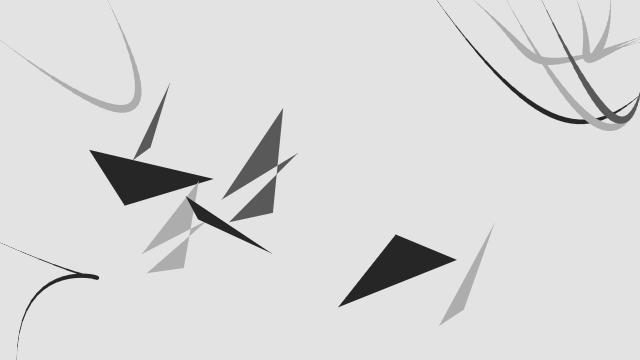
Give the GLSL for this background, as a Shadertoy shader.

```glsl
const float RIBBON_STEPS = 28.0;
const vec3 PAPER = vec3(0.89);

vec3 hash3(float n) {
    vec3 q = fract(n * vec3(0.1031, 0.1030, 0.0973));
    q += dot(q, q.yzx + 33.33);
    return fract((q.xxy + q.yzz) * q.zyx);
}

vec2 rotate(vec2 p, float angle) {
    float c = cos(angle), s = sin(angle);
    return mat2(c, s, -s, c) * p;
}

float segmentDistance(vec2 p, vec2 a, vec2 b) {
    vec2 ab = b - a;
    float t = clamp(dot(p - a, ab) / max(dot(ab, ab), 1e-9), 0.0, 1.0);
    return length(p - a - ab * t);
}

// Signed distance with even-odd filling, so crossing edges make bow ties
float polygonDistance(vec2 p, vec2 v[5]) {
    float d = 1e5, side = 1.0;
    for (int i = 0; i < 5; i++) {
        vec2 a = v[i], b = v[(i + 1) % 5];
        d = min(d, segmentDistance(p, a, b));
        if ((a.y > p.y) != (b.y > p.y)) {
            float crossing = a.x + (p.y - a.y) * (b.x - a.x) / (b.y - a.y);
            if (p.x < crossing) side = -side;
        }
    }
    return side * d;
}

vec2 bezier(vec2 a, vec2 b, vec2 c, vec2 d, float t) {
    float s = 1.0 - t;
    return s * s * s * a + 3.0 * s * s * t * b + 3.0 * s * t * t * c + t * t * t * d;
}

// Curved stroke, widest midway and pointed at both ends
float ribbonDistance(vec2 p, vec2 a, vec2 b, vec2 c, vec2 d, float halfWidth) {
    float nearest = 1e5;
    vec2 from = a;
    for (float i = 1.0; i <= RIBBON_STEPS; i++) {
        float t = i / RIBBON_STEPS;
        vec2 to = bezier(a, b, c, d, t);
        float m = t - 0.5 / RIBBON_STEPS;
        float taper = pow(4.0 * m * (1.0 - m), 1.5);
        nearest = min(nearest, segmentDistance(p, from, to) - halfWidth * taper);
        from = to;
    }
    return nearest;
}

float shardDistance(vec2 p, int i) {
    vec2 wide[5] = vec2[5](vec2(-0.16, -0.12), vec2(-0.01, 0.10), vec2(0.17, 0.04),
                           vec2(0.17, 0.04), vec2(0.17, 0.04));
    vec2 bowTie[5] = vec2[5](vec2(0.08, 0.20), vec2(-0.10, -0.06), vec2(0.12, 0.07),
                             vec2(-0.08, -0.125), vec2(0.046, -0.10));
    vec2 sliver[5] = vec2[5](vec2(0.065, 0.18), vec2(0.0, -0.065), vec2(-0.065, -0.116),
                             vec2(-0.065, -0.116), vec2(-0.065, -0.116));
    bool isWide = i % 6 == 0, isSliver = i % 2 == 1;

    // Shards swing around a falling diagonal
    float n = float(i);
    float swing = sin(2.1 * n - 0.2);
    vec2 center = vec2(0.4 + 0.0195 * n * n, 0.54 - 0.044 * n + 0.15 * swing);
    if (isSliver) center.x += 0.00013 * n * n * n * n * n;

    float turn = isWide ? 2.45 - 0.41 * n : 2.9 * min(abs(swing) - 0.75, 0.0);
    turn += 0.2 * (hash3(n + 5.0).x - 0.5);
    float size = isWide ? 0.97 : min(0.65 + 0.08 * n, 1.0);

    vec2 q = rotate(p - center, -turn) / size;
    if (isWide) return size * polygonDistance(q, wide);
    if (isSliver) return size * polygonDistance(q, sliver);
    return size * polygonDistance(q, bowTie);
}

// Strokes hang from the top edge and leave through the right edge
float hangingRibbon(vec2 p, float n, float right) {
    vec3 h = hash3(n + 11.0);
    float loose = min(n, 1.0);
    vec2 start = vec2(right - 0.572 + 0.098 * n, 1.01);
    vec2 dip = vec2(right - 0.28 + 0.05 * n + 0.1 * loose * (h.x - 0.5),
                    0.6 + 0.25 * loose * h.y);
    vec2 bend = dip + vec2(0.14 - 0.3 * loose * h.z, 0.01 - 0.1 * loose * h.x);
    vec2 end = vec2(right + 0.01, 0.745 + 0.16 * loose * h.z);
    return ribbonDistance(p, start, dip, bend, end, mix(0.007, 0.011, loose));
}

vec3 ink(vec3 under, float tone, float d, float pixel) {
    return mix(under, vec3(tone), clamp(0.5 - d / pixel, 0.0, 1.0));
}

void mainImage(out vec4 fragColor, in vec2 fragCoord) {
    float pixel = 1.0 / iResolution.y;
    vec2 p = fragCoord * pixel;
    float right = iResolution.x * pixel;
    vec3 tones = vec3(0.15, 0.35, 0.68);
    vec3 color = PAPER;

    // Ribbons in the upper right corner
    for (int i = 0; i < 6; i++) {
        float tone = i == 0 ? tones.x : (i == 3 ? tones.y : tones.z);
        color = ink(color, tone, hangingRibbon(p, float(i), right), pixel);
    }

    // Hooks entering from the left edge
    float hook = ribbonDistance(p, vec2(0.0, 0.889), vec2(0.38, 0.60),
                                vec2(0.478, 0.636), vec2(0.294, 1.01), 0.011);
    color = ink(color, tones.z, hook, pixel);
    float loop = ribbonDistance(p, vec2(0.0, 0.326), vec2(0.579, 0.074),
                                vec2(0.046, 0.444), vec2(0.046, -0.01), 0.006);
    color = ink(color, tones.x, loop, pixel);

    // Shards cycle through the three tones
    for (int i = 0; i < 7; i++)
        color = ink(color, tones[i % 3], shardDistance(p, i), pixel);

    fragColor = vec4(color, 1.0);
}
```
